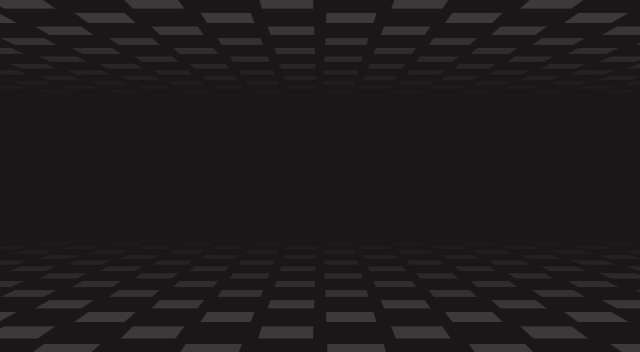
Reproduce this background procedurally as a Shadertoy shader.

```glsl
// Soft-edged coverage of a tile inside its repeating grid cell
float tileMask(vec2 grid) {
    vec2 inside = vec2(0.398, 0.36) - abs(fract(grid) - vec2(0.5, 0.64));
    vec2 cover = clamp(inside / max(fwidth(grid), vec2(1e-5)) + 0.5, 0.0, 1.0);
    return cover.x * cover.y;
}

void mainImage(out vec4 fragColor, in vec2 fragCoord) {
    vec2 uv = fragCoord / iResolution.xy;
    float across = (uv.x - 0.5) * 1.811;

    // Fold the ceiling onto the floor
    float drop = 0.4758 + abs(0.5242 - uv.y);

    // Perspective grid: columns converge, rows compress with depth
    vec2 grid = vec2(across / (0.3517 * (drop - 0.408)),
                     (1.0 / max(drop - 0.46, 0.01) - 2.141) / 0.2052);

    // Keep every other cell, as on a checkerboard
    vec2 cell = floor(grid);
    float checker = 1.0 - mod(cell.x + cell.y, 2.0);

    // Tiles dissolve into the dark toward the horizon
    float nearness = clamp((drop - 0.677) / 0.207, 0.0, 1.0);
    vec3 darkness = vec3(0.106, 0.092, 0.094);
    vec3 tileGrey = vec3(0.232, 0.222, 0.225);

    vec3 color = mix(darkness, tileGrey, checker * tileMask(grid) * nearness);
    fragColor = vec4(color, 1.0);
}
```
